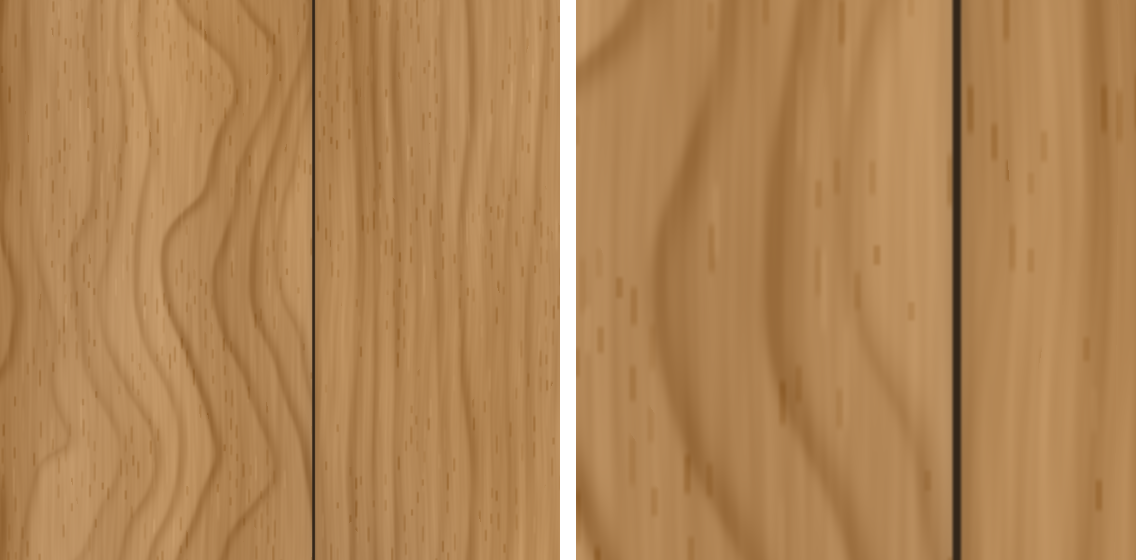
Left, the full canvas; right, a detail of the centre.
Give the GLSL for this texture, as a Shadertoy shader.

```glsl
// Two oak planks with wavy growth lines, short pores and a dark vertical seam.

const vec3 DARK_WOOD  = vec3(0.59, 0.41, 0.22);
const vec3 LIGHT_WOOD = vec3(0.76, 0.59, 0.40);
const vec3 SEAM_COLOR = vec3(0.20, 0.15, 0.10);

const float SEAM_X          = 0.56;
const float SEAM_HALF_WIDTH = 0.0026;
const float BASE_TONE       = 0.74;
const float LINE_DEPTH      = 0.66;
const float LINE_SHARP_SIDE = 0.006;
const float LINE_SOFT_SIDE  = 0.012;
const float BAND_CONTRAST   = 0.26;
const float FIBRE_CONTRAST  = 0.34;
const float PORE_DEPTH      = 0.42;
const float FLECK_GAIN      = 0.20;
const vec2  PORE_CELL       = vec2(0.011, 0.046);
const vec2  FLECK_CELL      = vec2(0.013, 0.090);

float hash(vec2 p) {
    vec3 q = fract(vec3(p.xyx) * 0.1031);
    q += dot(q, q.yzx + 33.33);
    return fract((q.x + q.y) * q.z);
}

vec2 gradientAt(vec2 cell) {
    float angle = 6.2832 * hash(cell);
    return vec2(cos(angle), sin(angle));
}

// Gradient noise, roughly -0.7 to 0.7
float noise(vec2 p) {
    vec2 i = floor(p), f = p - i;
    vec2 u = f * f * f * (f * (f * 6.0 - 15.0) + 10.0);
    vec2 e = vec2(1.0, 0.0);
    float a = dot(gradientAt(i), f);
    float b = dot(gradientAt(i + e), f - e);
    float c = dot(gradientAt(i + e.yx), f - e.yx);
    float d = dot(gradientAt(i + e.xx), f - e.xx);
    return mix(mix(a, b, u.x), mix(c, d, u.x), u.y);
}

// Growth field: its whole-number contours are the dark grain lines
float growth(vec2 p, float plank) {
    vec2 q = p + 17.3 * plank;
    float lines = mix(14.0, 24.0, plank);
    float sway  = mix(2.0, 1.3, plank);
    vec2 scale  = mix(vec2(4.5, 2.9), vec2(5.0, 1.5), plank);
    return p.x * lines + sway * noise(q * scale + 40.0)
         + 0.35 * noise(q * scale * vec2(2.0, 2.3) + 71.0);
}

// Scattered vertical dashes, one candidate per staggered cell
float dashes(vec2 p, vec2 cell, float density) {
    vec2 q = p / cell;
    q.y += 9.0 * hash(vec2(floor(q.x), 5.0));
    vec2 id = floor(q);
    vec2 local = (fract(q) - 0.5) * cell;
    local.x -= (hash(id + 11.0) - 0.5) * 0.4 * cell.x;
    float halfLength = cell.y * mix(0.15, 0.46, hash(id + 23.0));
    float across = 1.0 - smoothstep(0.0006, 0.0034, abs(local.x));
    float along = 1.0 - smoothstep(0.55, 1.0, abs(local.y) / halfLength);
    return across * along * step(hash(id + 37.0), density) * mix(0.4, 1.0, hash(id + 51.0));
}

void mainImage(out vec4 fragColor, in vec2 fragCoord) {
    vec2 p = fragCoord / iResolution.y;
    float plank = step(SEAM_X, p.x);
    vec2 q = p + 17.3 * plank;

    // Signed distance to the nearest growth line
    vec2 e = vec2(0.002, 0.0);
    float g = growth(p, plank);
    vec2 slope = vec2(growth(p + e, plank) - g, growth(p + e.yx, plank) - g) / e.x;
    float id = floor(g + 0.5);
    float dist = (g - id) / max(length(slope), 5.0);

    // Soft line with one sharper flank, fading along its length
    float flank = dist / (dist < 0.0 ? LINE_SHARP_SIDE : LINE_SOFT_SIDE);
    float strength = mix(0.25, 1.0, hash(vec2(id, 3.0 + plank)));
    strength *= 0.9 + 0.7 * noise(vec2(id * 3.7, p.y * 3.0));
    strength *= mix(1.0, 0.85, plank);
    float line = strength * exp(-flank * flank);

    // Tone of the wood between the lines
    float bandLeft  = hash(vec2(id - 1.0, 8.0 + plank));
    float bandRight = hash(vec2(id, 8.0 + plank));
    float band = mix(bandLeft, bandRight, smoothstep(-0.006, 0.006, dist)) - 0.5;
    float broad = noise(q * vec2(6.0, 1.3) + 5.0);
    vec2 bent = vec2(q.x + 0.012 * noise(q * 3.0), q.y);
    float fibre = 0.65 * noise(bent * vec2(85.0, 3.5)) + 0.45 * noise(bent * vec2(190.0, 9.0));

    // Pores gather in patches; pale flecks are sparser
    float patches = smoothstep(-0.35, 0.4, noise(q * vec2(11.0, 4.0) + 90.0));
    float pores = dashes(q, PORE_CELL, mix(0.06, 0.42, patches));
    float flecks = dashes(q + 3.1, FLECK_CELL, 0.12);

    float tone = BASE_TONE + 0.42 * broad + BAND_CONTRAST * band + FIBRE_CONTRAST * fibre
               - LINE_DEPTH * line - PORE_DEPTH * pores + FLECK_GAIN * flecks;
    tone -= 0.25 * (1.0 - smoothstep(0.0, 0.12, p.x));
    vec3 color = mix(DARK_WOOD, LIGHT_WOOD, clamp(tone, -0.25, 1.15));

    // Warmer drifts and warm pores
    float warmth = 0.5 * noise(q * vec2(3.0, 1.6) + 60.0) + 0.3 * pores;
    color += warmth * vec3(0.03, 0.0, -0.05);

    // Seam with a faint shade on both edges
    float seamDist = abs(p.x - SEAM_X);
    color *= 1.0 - 0.12 * exp(-seamDist / 0.006);
    float seam = 1.0 - smoothstep(0.4, 1.5, seamDist / SEAM_HALF_WIDTH);
    fragColor = vec4(mix(color, SEAM_COLOR, seam), 1.0);
}
```
